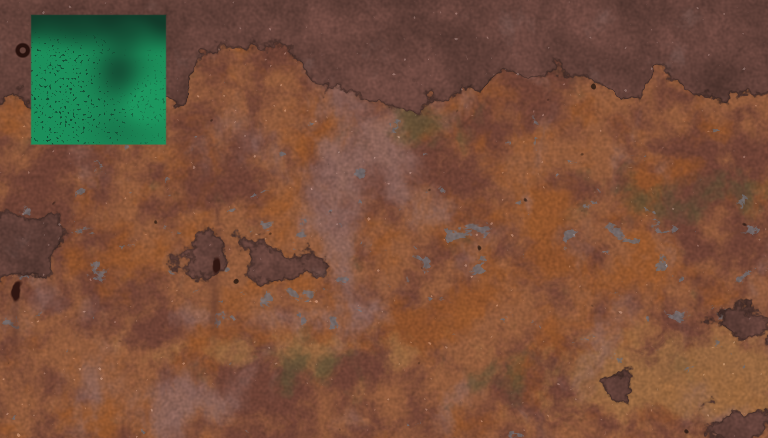
Reproduce this texture procedurally as a Shadertoy shader.

```glsl
// Weathered rust plate: a dark bare band and peeled patches over mottled ochre
// paint with mauve, olive and blue-grey stains, plus a sprayed green square.
// Layers of gradient-noise fbm are masked by warped distances and thresholds.

const vec3 BARE_BROWN  = vec3(0.385, 0.255, 0.225);
const vec3 DARK_RUST   = vec3(0.425, 0.255, 0.205);
const vec3 OCHRE       = vec3(0.565, 0.355, 0.235);
const vec3 ORANGE      = vec3(0.580, 0.330, 0.160);
const vec3 SAND        = vec3(0.600, 0.420, 0.260);
const vec3 MAUVE       = vec3(0.540, 0.400, 0.370);
const vec3 OLIVE       = vec3(0.345, 0.300, 0.205);
const vec3 BLUE_GREY   = vec3(0.430, 0.415, 0.430);
const vec3 RUST_HOLE   = vec3(0.190, 0.085, 0.065);
const vec3 GREEN       = vec3(0.110, 0.590, 0.370);
const vec3 DEEP_GREEN  = vec3(0.065, 0.200, 0.145);

const vec2 SQUARE_CENTER = vec2(0.225, 0.818);
const vec2 SQUARE_HALF   = vec2(0.154, 0.148);
const float BAND_LEVEL   = 0.775;
const float GRAIN        = 0.17;

// Bare band lobes: centre x, half width, height
const vec3 LOBES[4] = vec3[4](vec3(0.57, 0.15, 0.120), vec3(1.24, 0.13, 0.065),
                              vec3(1.53, 0.05, 0.040), vec3(1.43, 0.04, -0.035));
// Peeled patches: centre, radii
const vec4 PATCHES[6] = vec4[6](vec4(0.48, 0.415, 0.09, 0.045), vec4(0.65, 0.400, 0.10, 0.038),
                                vec4(0.04, 0.435, 0.11, 0.075), vec4(1.70, 0.260, 0.10, 0.028),
                                vec4(1.68, 0.035, 0.06, 0.050), vec4(1.42, 0.120, 0.03, 0.025));

vec2 hash2(vec2 p) {
    vec3 q = fract(p.xyx * vec3(0.1031, 0.1030, 0.0973));
    q += dot(q, q.yzx + 33.33);
    return fract((q.xx + q.yz) * q.zy) * 2.0 - 1.0;
}

float gradientNoise(vec2 p) {
    vec2 i = floor(p), f = fract(p);
    vec2 u = f * f * f * (f * (f * 6.0 - 15.0) + 10.0);
    vec2 e = vec2(1.0, 0.0);
    float low  = mix(dot(hash2(i), f), dot(hash2(i + e.xy), f - e.xy), u.x);
    float high = mix(dot(hash2(i + e.yx), f - e.yx), dot(hash2(i + 1.0), f - 1.0), u.x);
    return mix(low, high, u.y);
}

float fbm(vec2 p) {
    float sum = 0.0, amp = 0.75;
    for (int i = 0; i < 5; i++) {
        sum += amp * gradientNoise(p);
        p = mat2(1.6, 1.2, -1.2, 1.6) * p + 17.3;
        amp *= 0.56;
    }
    return sum;
}

float blob(vec2 p, vec2 center, vec2 radii) {
    vec2 d = (p - center) / radii;
    return exp(-dot(d, d));
}

// Positive where the paint is gone
float bareField(vec2 p, float rough) {
    float edge = BAND_LEVEL;
    for (int i = 0; i < 4; i++) {
        float t = abs(p.x - LOBES[i].x) / LOBES[i].y;
        edge += LOBES[i].z * (1.0 - smoothstep(0.65, 1.1, t));
    }
    float field = p.y - edge + 0.085 * rough;
    for (int i = 0; i < 6; i++) {
        vec4 k = PATCHES[i];
        float d = (1.0 - length((p - k.xy) / k.zw)) * k.w;
        field = max(field, d + 0.075 * rough);
    }
    return field;
}

vec3 paintedRust(vec2 p, vec2 w) {
    float broad = fbm(w * 4.0 + 3.0), mottle = fbm(w * 13.0 + 40.0);
    vec3 c = mix(DARK_RUST, OCHRE, smoothstep(-0.35, 0.30, broad + 0.75 * mottle));
    float warm = blob(p, vec2(1.15, 0.43), vec2(0.45, 0.20));
    c = mix(c, ORANGE, 0.75 * smoothstep(0.0, 0.4, fbm(w * 6.0 + 70.0) + 0.22 * warm));
    float sandy = blob(p, vec2(1.60, 0.13), vec2(0.35, 0.12)) + 0.5 * blob(p, vec2(0.7, 0.2), vec2(0.4, 0.06));
    c = mix(c, SAND, 0.75 * smoothstep(0.25, 0.75, sandy + 0.7 * mottle));
    float pale = blob(p, vec2(0.80, 0.62), vec2(0.14, 0.22)) + blob(p, vec2(0.42, 0.09), vec2(0.08, 0.07))
               + 0.8 * blob(p, vec2(0.55, 0.27), vec2(0.25, 0.035));
    c = mix(c, MAUVE, 0.8 * smoothstep(0.08, 0.6, 0.55 * pale + fbm(w * vec2(7.0, 5.0) + 90.0)));
    float damp = blob(p, vec2(1.52, 0.54), vec2(0.18, 0.10)) + blob(p, vec2(0.97, 0.72), vec2(0.12, 0.07))
               + blob(p, vec2(0.68, 0.15), vec2(0.12, 0.06)) + blob(p, vec2(1.12, 0.14), vec2(0.12, 0.06));
    c = mix(c, OLIVE, 0.75 * smoothstep(0.25, 0.75, 0.5 * damp + fbm(w * 8.0 + 120.0)));
    // Small sharp blue-grey flakes, gathered in the middle height
    float zone = exp(-pow((p.y - 0.42) / 0.27, 2.0)) + blob(p, vec2(0.85, 0.27), vec2(0.25, 0.025));
    float flakes = fbm(w * vec2(15.0, 20.0) + 150.0) + 0.35 * fbm(w * 4.0 + 180.0) + 0.16 * zone;
    return mix(c, BLUE_GREY, 0.8 * smoothstep(0.44, 0.53, flakes));
}

vec3 sprayedGreen(vec2 q, vec2 p) {
    float cloud = smoothstep(0.30, 1.0, q.y + 0.25 * gradientNoise(q * 1.7 + 5.0))
                + 0.75 * blob(q, vec2(0.30, 0.12), vec2(0.35, 0.45)) + 0.25 * blob(q, vec2(0.35, -0.8), vec2(0.5, 0.3));
    float shade = clamp(0.08 + 0.85 * cloud - 0.3 * blob(q, vec2(0.65, -0.35), vec2(0.35)), 0.0, 1.0);
    float dust = smoothstep(0.12, 0.42, gradientNoise(p * 170.0)) * (0.75 - 0.4 * smoothstep(0.1, 0.8, q.x));
    return mix(GREEN, DEEP_GREEN, max(shade, dust));
}

void mainImage(out vec4 fragColor, in vec2 fragCoord) {
    float pixel = 1.0 / iResolution.y;
    vec2 p = fragCoord * pixel;
    vec2 w = p + 0.035 * vec2(fbm(p * 7.0), fbm(p * 7.0 + 31.0));
    float grain = gradientNoise(p * 130.0) + 0.7 * gradientNoise(p * 65.0 + 9.0);

    // Paint, bare metal and the dark lip between them
    float field = bareField(w, fbm(p * 11.0 + 60.0));
    vec3 bare = BARE_BROWN * (1.0 + 0.35 * fbm(w * 8.0 + 210.0));
    bare = mix(bare, MAUVE * 0.85, 0.6 * smoothstep(0.18, 0.55, fbm(w * 10.0 + 240.0)));
    vec3 color = mix(paintedRust(p, w), bare, smoothstep(-0.003, 0.004, field));
    color *= 1.0 - 0.25 * exp(-pow((field - 0.003) / 0.005, 2.0));

    // Grit, pale specks and dark pits
    color *= 1.0 + GRAIN * grain;
    color += 0.16 * smoothstep(0.42, 0.60, gradientNoise(p * 85.0 + 300.0));
    color *= 1.0 - 0.6 * smoothstep(0.50, 0.62, gradientNoise(p * 38.0 + 400.0));

    // Rust holes with drips, and a bolt
    float holes = blob(w, vec2(0.49, 0.395), vec2(0.010, 0.026)) + blob(w, vec2(0.035, 0.335), vec2(0.011, 0.022));
    float drips = blob(p, vec2(0.49, 0.30), vec2(0.012, 0.09)) + blob(p, vec2(0.035, 0.27), vec2(0.010, 0.06));
    color = mix(color, DARK_RUST * 0.85, 0.55 * min(drips, 1.0));
    color = mix(color, RUST_HOLE, smoothstep(0.25, 0.7, holes));
    float bolt = length(p - vec2(0.052, 0.885));
    color = mix(color, RUST_HOLE * 0.8, 1.0 - smoothstep(0.014, 0.019, bolt));
    color = mix(color, BARE_BROWN, 1.0 - smoothstep(0.005, 0.009, bolt));

    // Green square
    vec2 q = (p - SQUARE_CENTER) / SQUARE_HALF;
    vec2 outside = abs(p - SQUARE_CENTER) - SQUARE_HALF;
    float inside = 1.0 - smoothstep(-pixel, pixel, max(outside.x, outside.y));
    color = mix(color, sprayedGreen(q, p), inside);
    fragColor = vec4(clamp(color, 0.0, 1.0), 1.0);
}
```
